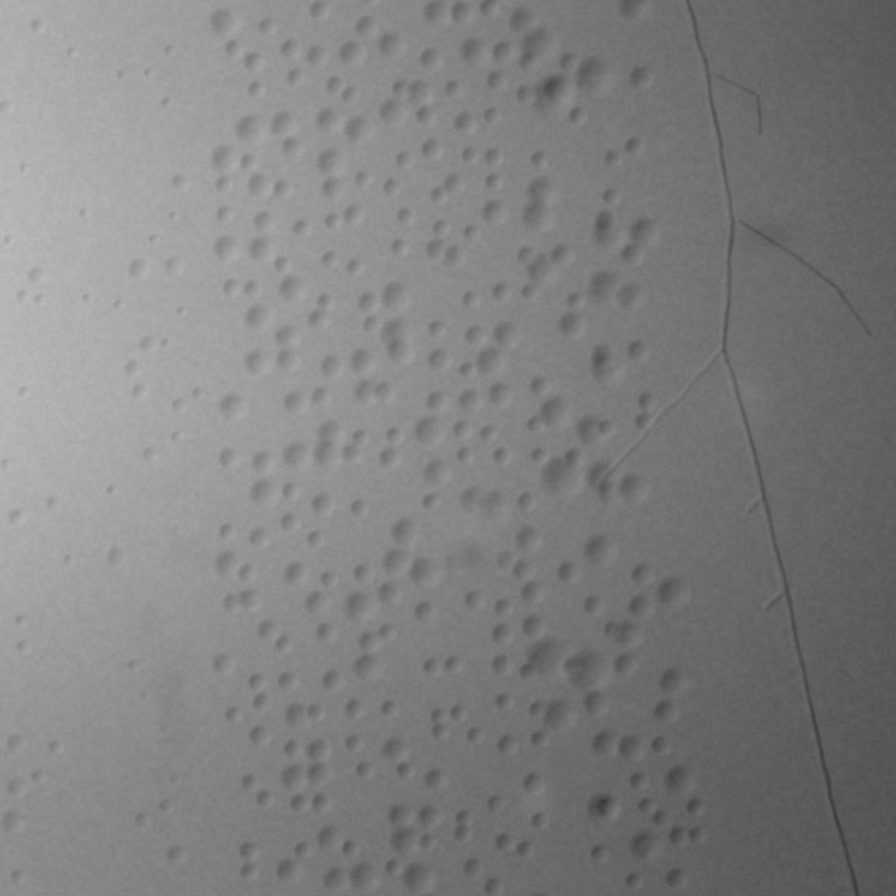
Write a WebGL 1 fragment shader that draws this texture.

```glsl
precision highp float;
// Grey weathered plate: a soft diagonal light falloff, a tall band of shaded
// dimples scattered on jittered grids, and a long branching crack on the right.
// Smooth smudges hide some of the dimples; fine value noise adds the grain.
uniform vec2 u_resolution;

const vec2 LIGHT_DIR = vec2(0.86, -0.51);
const float DIMPLE_CONTRAST = 0.115;
const float DIMPLE_SHADE = 0.034;
const float BAND_LEFT = 0.25;
const float BAND_RIGHT_TOP = 0.715;
const float BAND_SLANT = 0.075;
const float CRACK_WIDTH = 0.0042;
const float CRACK_DEPTH = 0.085;
const float GRAIN = 0.046;

float hash(vec2 p) {
  vec3 q = fract(vec3(p.xyx) * 0.1031);
  q += dot(q, q.yzx + 33.33);
  return fract((q.x + q.y) * q.z);
}

float noise(vec2 p) {
  vec2 i = floor(p), f = fract(p);
  f = f * f * (3.0 - 2.0 * f);
  return mix(mix(hash(i), hash(i + vec2(1.0, 0.0)), f.x),
             mix(hash(i + vec2(0.0, 1.0)), hash(i + 1.0), f.x), f.y);
}

float blob(vec2 p, vec2 center, vec2 size) {
  vec2 d = (p - center) / size;
  return exp(-dot(d, d));
}

float segment(vec2 p, vec2 a, vec2 b) {
  vec2 ab = b - a;
  return length(p - a - ab * clamp(dot(p - a, ab) / dot(ab, ab), 0.0, 1.0));
}

// Chance of a dimple at its centre: 0 = main band, 1 = large column, 2 = left specks
float density(vec2 c, int kind) {
  float right = BAND_RIGHT_TOP + BAND_SLANT * (1.0 - c.y);
  float column = step(abs(c.x - 0.66 + 0.025 * c.y), 0.042);
  if (kind == 0) return (0.9 - 0.5 * column) * step(BAND_LEFT, c.x) * (1.0 - smoothstep(right - 0.05, right + 0.02, c.x));
  if (kind == 1) return 0.9 * column;
  float streak = blob(c, vec2(0.175, c.y), vec2(0.035, 1.0)) + blob(c, vec2(0.01, c.y), vec2(0.025, 1.0));
  return (0.1 + 0.5 * streak) * (1.0 - step(BAND_LEFT, c.x));
}

float dimples(vec2 p, float cells, float rMin, float rMax, int kind) {
  float shade = 0.0;
  vec2 base = floor(p * cells);
  for (int j = -1; j <= 1; j++) {
    for (int i = -1; i <= 1; i++) {
      vec2 id = base + vec2(float(i), float(j));
      vec2 seed = id + 17.0 + 61.0 * float(kind);
      vec2 jitter = vec2(hash(seed), hash(seed + 91.7));
      vec2 c = (id + 0.17 + 0.66 * jitter) / cells;
      float size = hash(seed + 43.1);
      vec2 d = (p - c) / mix(rMin, rMax, size * size);
      float present = step(hash(seed + 7.3), density(c, kind));
      float relief = DIMPLE_CONTRAST * dot(d, LIGHT_DIR) - DIMPLE_SHADE;
      shade += present * relief * (1.0 - smoothstep(0.5, 1.25, length(d)));
    }
  }
  return shade;
}

// Main crack, running from the top edge to the lower right
float trunk(vec2 p) {
  float d = segment(p, vec2(0.766, 1.005), vec2(0.788, 0.928));
  d = min(d, segment(p, vec2(0.788, 0.928), vec2(0.805, 0.831)));
  d = min(d, segment(p, vec2(0.805, 0.831), vec2(0.818, 0.753)));
  d = min(d, segment(p, vec2(0.818, 0.753), vec2(0.809, 0.609)));
  d = min(d, segment(p, vec2(0.809, 0.609), vec2(0.840, 0.505)));
  d = min(d, segment(p, vec2(0.840, 0.505), vec2(0.885, 0.310)));
  d = min(d, segment(p, vec2(0.885, 0.310), vec2(0.927, 0.115)));
  return min(d, segment(p, vec2(0.927, 0.115), vec2(0.958, -0.005)));
}

float branches(vec2 p) {
  float d = segment(p, vec2(0.800, 0.916), vec2(0.846, 0.893));
  d = min(d, segment(p, vec2(0.846, 0.893), vec2(0.847, 0.854)));
  d = min(d, segment(p, vec2(0.826, 0.753), vec2(0.885, 0.717)));
  d = min(d, segment(p, vec2(0.885, 0.717), vec2(0.935, 0.678)));
  return min(d, segment(p, vec2(0.935, 0.678), vec2(0.970, 0.628)));
}

float ridges(vec2 p) {
  float d = segment(p, vec2(0.805, 0.612), vec2(0.723, 0.525));
  d = min(d, segment(p, vec2(0.723, 0.525), vec2(0.667, 0.460)));
  d = min(d, segment(p, vec2(0.849, 0.447), vec2(0.833, 0.432)));
  return min(d, segment(p, vec2(0.870, 0.339), vec2(0.853, 0.323)));
}

float stroke(float d) { return 1.0 - smoothstep(0.0, CRACK_WIDTH, d); }

void main() {
  vec2 p = gl_FragCoord.xy / u_resolution;

  // Light falloff
  float grey = 0.712 - 0.335 * p.x;
  grey -= 0.165 * (1.0 - 0.7 * p.x) * (1.0 - smoothstep(0.0, 0.6, p.y));
  grey -= 0.03 * smoothstep(0.75, 1.0, p.y);

  // Dimples, hidden under the smooth patches
  float patches = blob(p, vec2(0.525, 0.395), vec2(0.036)) + blob(p, vec2(0.195, 0.29), vec2(0.035, 0.13));
  float relief = dimples(p, 26.0, 0.010, 0.019, 0) + dimples(p, 14.0, 0.019, 0.027, 1);
  relief += 0.75 * dimples(p, 28.0, 0.006, 0.013, 2);
  grey += relief * (1.0 - clamp(1.3 * patches, 0.0, 1.0));

  // Cracks with a faint lit lip, fading in strength along their length
  vec2 lip = p + vec2(0.006, 0.001);
  float wobble = 0.004 * (noise(p * 45.0) - 0.5);
  vec2 bent = p + vec2(wobble, -wobble);
  float wear = 0.65 + 0.6 * noise(p * 22.0);
  grey -= wear * (CRACK_DEPTH * stroke(trunk(bent)) + 0.06 * stroke(branches(bent)));
  grey += 0.018 * stroke(trunk(lip)) + 0.03 * wear * stroke(ridges(bent));
  grey -= 0.04 * wear * stroke(ridges(bent + vec2(-0.004, 0.004)));

  // Smudges
  grey += 0.02 * blob(p, vec2(0.525, 0.405), vec2(0.035)) - 0.06 * blob(p, vec2(0.525, 0.378), vec2(0.016));
  grey -= 0.04 * blob(p, vec2(0.855, 0.737), vec2(0.032, 0.017));
  grey += 0.025 * blob(p, vec2(0.835, 0.56), vec2(0.025, 0.035)) + 0.045 * blob(p, vec2(0.598, 0.105), vec2(0.017, 0.025));
  grey -= 0.03 * patches * smoothstep(0.5, 0.8, noise(p * 26.0)) * (1.0 - step(BAND_LEFT, p.x));

  // Grain
  grey += GRAIN * (0.6 * noise(p * 330.0) + 0.4 * noise(p * 150.0 + 31.0) - 0.5);
  gl_FragColor = vec4(vec3(grey), 1.0);
}
```
